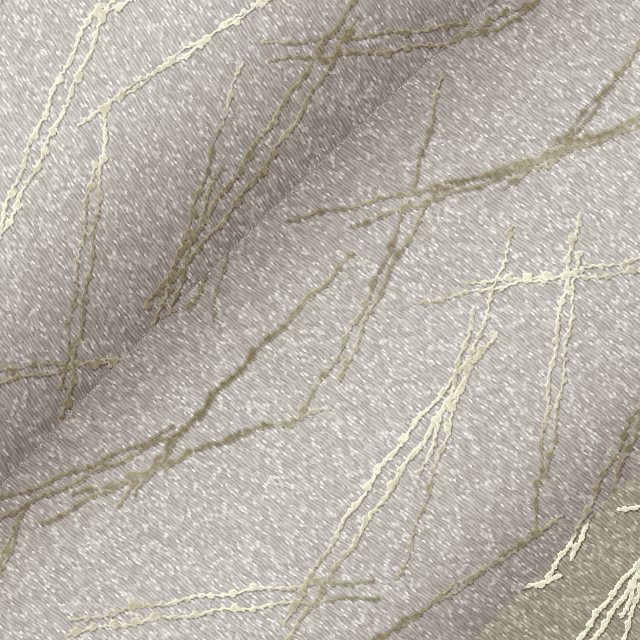
Reproduce this texture procedurally as a three.js fragment shader.

```glsl
// Draped twill cloth in soft diagonal folds, embossed with knotted metallic foil strands.
varying vec2 vUv;

const vec3 SHADE = vec3(0.43, 0.395, 0.345);
const vec3 LIGHT = vec3(0.92, 0.92, 0.87);
const vec3 CLOTH_TINT = vec3(0.003, -0.006, 0.018);
const vec3 FOIL_TINT = vec3(0.012, 0.004, -0.045);
const int STRANDS = 56;

float hash(float n) {
  return fract(sin(n * 12.9898 + 4.1) * 4375.85);
}

vec2 hash2(vec2 p) {
  vec3 h = fract(p.xyx * vec3(0.1031, 0.1030, 0.0973));
  h += dot(h, h.yzx + 33.33);
  return fract((h.xx + h.yz) * h.zy);
}

vec2 rotate(vec2 p, float angle) {
  float c = cos(angle), s = sin(angle);
  return vec2(c * p.x - s * p.y, s * p.x + c * p.y);
}

// Cellular noise: distance to the nearest point, and that cell's random value.
vec2 cellular(vec2 p) {
  vec2 cell = floor(p), nearest = vec2(8.0, 0.0);
  for (int y = -1; y <= 1; y++) {
    for (int x = -1; x <= 1; x++) {
      vec2 id = cell + vec2(float(x), float(y));
      vec2 point = hash2(id);
      float d = length(id + point - p);
      if (d < nearest.x) nearest = vec2(d, hash2(id + 71.0).x);
    }
  }
  return nearest;
}

// Signed distance to one wavering strand with knots along it.
float strand(vec2 p, vec2 centre, float angle, float reach, float bend, float seed) {
  vec2 q = rotate(p - centre, -angle);
  q.y += bend * q.x * q.x + 0.0025 * sin(q.x * 65.0 + seed * 40.0);
  float beyond = max(abs(q.x) - reach, 0.0);
  float halfWidth = 0.0016 + 0.0016 * hash(seed + 5.0) + 0.0006 * sin(q.x * 140.0 + seed);
  float line = length(vec2(beyond, q.y)) - halfWidth;
  float spacing = 0.032;
  float slot = floor(q.x / spacing);
  float chance = hash(slot + seed * 17.0);
  vec2 knot = vec2((slot + 0.3 + 0.4 * chance) * spacing, 0.006 * (chance - 0.5));
  float bead = length((q - knot) * vec2(0.8, 1.0)) - 0.0025 - 0.0045 * chance;
  return min(line, bead + 3.0 * beyond);
}

// Paired strands in shallow, diagonal and steep families.
float strands(vec2 p) {
  vec2 ragged = vec2(sin(p.y * 410.0 + 2.0 * sin(p.x * 230.0)),
                     sin(p.x * 370.0 + 2.0 * sin(p.y * 270.0)));
  p += 0.0011 * ragged;
  float nearest = 1.0;
  for (int i = 0; i < STRANDS; i++) {
    float seed = float(i);
    float pair = floor(seed / 2.0);
    vec2 centre = fract(pair * vec2(0.7549, 0.5698) + 0.3) * 1.2 - 0.1;
    centre += 0.05 * (vec2(hash(seed), hash(seed + 90.0)) - 0.5);
    float angle = 0.32 + 0.51 * mod(pair, 3.0) + 0.4 * (hash(pair + 31.0) - 0.5);
    angle += 0.16 * (hash(seed + 12.0) - 0.5);
    float reach = 0.13 + 0.2 * hash(seed + 57.0);
    float bend = 0.8 * (hash(seed + 23.0) - 0.5);
    nearest = min(nearest, strand(p, centre, angle, reach, bend, seed));
  }
  return nearest;
}

float coverage(float d, float soft) {
  return 1.0 - smoothstep(-soft, soft, d);
}

float band(float x, float centre, float width) {
  float t = (x - centre) / width;
  return exp(-t * t);
}

void main() {
  vec2 p = vUv;

  // Folds: signed distances from the long crease and the corner edge.
  float crease = 0.7 * (p.y - 0.24 - 1.06 * p.x + 0.1 * p.x * p.x);
  float edge = 0.7 * (p.y - 1.04 * (p.x - 0.74));
  float onRoll = smoothstep(-0.0015, 0.0015, crease);
  float onCorner = 1.0 - smoothstep(-0.0015, 0.0015, edge);
  float patches = sin(p.x * 13.0 + 2.0 * sin(p.y * 9.0)) * sin(p.y * 15.0 + p.x * 6.0);

  float rollTone = mix(0.54, 0.78, smoothstep(-0.02, 0.34, crease));
  float sheetTone = 0.61 + 0.11 * smoothstep(0.0, 0.15, -crease)
    + 0.04 * band(crease, -0.33, 0.14) - 0.15 * (1.0 - smoothstep(0.0, 0.17, edge));
  float tone = mix(mix(sheetTone, rollTone, onRoll), 0.59, onCorner);
  tone -= 0.06 * (1.0 - p.x) * exp(-abs(crease) * 12.0);
  float sheen = mix(band(crease, -0.37, 0.13), smoothstep(0.08, 0.28, crease), onRoll);
  sheen = clamp(mix(sheen + 0.28 * patches, 0.9, onCorner), 0.0, 1.0);

  // Twill: fine slanting ribs broken into dashes and glints.
  vec2 weave = rotate(p, mix(0.68, 0.95, onRoll));
  float ribs = sin(weave.y * 1130.0 + 1.3 * sin(weave.x * 140.0 + 3.0 * sin(weave.y * 60.0)));
  vec2 grain = cellular(weave * vec2(125.0, 240.0));
  float glint = smoothstep(0.72, 0.95, grain.y) * (1.0 - smoothstep(0.15, 0.6, grain.x));
  float clothTone = tone + 0.045 * ribs + 0.13 * (grain.y - 0.5) + 0.13 * glint;

  // Foil: each fold shows a different part of the pattern.
  float scale = edge < 0.0 ? 1.6 : (crease > 0.0 ? -1.0 : 1.0);
  vec2 shift = edge < 0.0 ? vec2(-0.9, 0.2) : vec2(crease > 0.0 ? 1.0 : 0.0);
  vec2 pattern = p * scale + shift;
  float swell = 0.0025 * onCorner;
  float foil = coverage(strands(pattern) - swell, 0.0011);
  float raised = coverage(strands(pattern + scale * vec2(-0.0022, 0.0026)) - swell, 0.0014);
  float shadow = raised * (1.0 - foil);
  float rim = foil * (1.0 - raised);
  float foilTone = mix(0.49, 0.90, sheen) + 0.11 * (grain.y - 0.5) + 0.12 * rim;
  foilTone -= 0.05 * exp(-abs(crease) * 14.0);

  float value = mix(clothTone - 0.15 * shadow, foilTone, foil);
  vec3 tint = mix(CLOTH_TINT, FOIL_TINT, max(foil, 0.5 * onCorner));
  vec3 color = mix(SHADE, LIGHT, clamp((value - 0.40) / 0.51, -0.15, 1.1)) + tint;
  gl_FragColor = vec4(clamp(color, 0.0, 1.0), 1.0);
}
```
